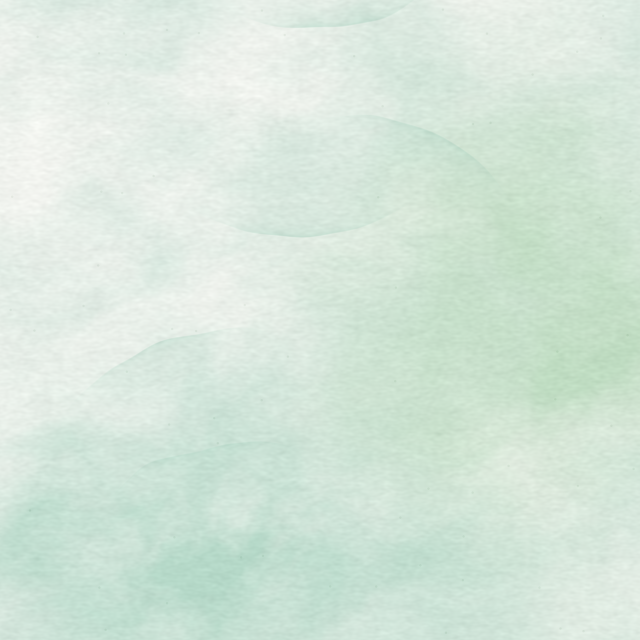
Reproduce this texture procedurally as a WebGL 1 fragment shader.

```glsl
precision highp float;
// Pale green watercolour on textured paper: a thin veil of colour, a green and
// a teal wash broken up by warped gradient noise, a few curved drying edges
// with a crisp rim and a fading body, and fine horizontal paper grain.
uniform vec2 u_resolution;

const vec3 PAPER = vec3(0.950, 0.956, 0.938);
const vec3 VEIL = vec3(0.835, 0.903, 0.866);
const vec3 GREEN = vec3(0.748, 0.862, 0.757);
const vec3 TEAL = vec3(0.712, 0.850, 0.786);
const vec3 RIM = vec3(0.60, 0.77, 0.70);

const vec2 GREEN_CENTRE = vec2(0.82, 0.50);
const vec2 GREEN_SIZE = vec2(0.25, 0.32);
const vec2 TEAL_CENTRE = vec2(0.30, 0.13);
const vec2 TEAL_SIZE = vec2(0.42, 0.22);
const vec2 BARE_CENTRE = vec2(0.14, 0.69);
const vec2 BARE_SIZE = vec2(0.22, 0.18);

const vec2 BLOTCH_SCALE = vec2(2.8, 4.0);
const float VEIL_AMOUNT = 0.46;
const float BLOTCH_CONTRAST = 1.15;
const float EDGE_RADIUS = 0.32;
const float EDGE_SPAN = 0.38;      // half length of an edge, in radians
const float RIM_WIDTH = 0.0035;
const float BODY_WIDTH = 0.06;
const float GRAIN = 0.036;
const float MOTTLE = 0.016;
const float SPECK_GRID = 28.0;

vec2 hash2(vec2 cell) {
  vec2 q = vec2(dot(cell, vec2(127.1, 311.7)), dot(cell, vec2(269.5, 183.3)));
  return fract(sin(q) * 43758.5453);
}

float corner(vec2 cell, vec2 offset) {
  return dot(hash2(cell) * 2.0 - 1.0, offset);
}

// Gradient noise, roughly -0.7 to 0.7.
float noise(vec2 p) {
  vec2 i = floor(p);
  vec2 f = p - i;
  vec2 w = f * f * f * (f * (f * 6.0 - 15.0) + 10.0);
  vec2 x = vec2(1.0, 0.0);
  return mix(mix(corner(i, f), corner(i + x.xy, f - x.xy), w.x),
             mix(corner(i + x.yx, f - x.yx), corner(i + 1.0, f - 1.0), w.x), w.y);
}

float fbm(vec2 p) {
  float sum = 0.0;
  float amp = 1.0;
  for (int i = 0; i < 5; i++) {
    sum += amp * noise(p);
    p = mat2(1.6, 1.2, -1.2, 1.6) * p + 7.3;
    amp *= 0.5;
  }
  return sum;
}

float softSpot(vec2 p, vec2 centre, vec2 size) {
  vec2 q = (p - centre) / size;
  return exp(-dot(q, q));
}

// Drying edge through tip, bulging along outward: x is the body, y the rim.
vec2 dryingEdge(vec2 p, vec2 tip, vec2 outward, float blur) {
  vec2 v = p - tip + outward * EDGE_RADIUS;
  float depth = EDGE_RADIUS - length(v);
  float angle = atan(dot(v, vec2(outward.y, -outward.x)), dot(v, outward));
  float ends = exp(-pow(abs(angle) / EDGE_SPAN, 3.0));
  float inside = smoothstep(-blur, blur, depth) * ends;
  float d = max(depth, 0.0);
  return inside * vec2(exp(-d / BODY_WIDTH), exp(-d / RIM_WIDTH));
}

// Sparse fibre specks, at most one per grid cell.
float specks(vec2 p) {
  vec2 q = p * SPECK_GRID;
  vec2 rnd = hash2(floor(q) + 41.0);
  vec2 d = fract(q) - 0.25 - 0.5 * rnd;
  float present = step(0.92, hash2(floor(q) + 9.0).x);
  return present * (1.0 - smoothstep(0.02, 0.08, length(d)));
}

void main() {
  vec2 p = gl_FragCoord.xy / u_resolution;
  float blur = max(1.0 / u_resolution.y, 0.0012);

  // Warped position gives the washes their ragged outlines.
  vec2 warp = vec2(fbm(p * 3.4 + 3.7), fbm(p * 3.4 + 19.2));
  vec2 q = p + 0.10 * warp;
  vec2 tilted = vec2(q.x + 0.3 * q.y, q.y - 0.3 * q.x) * BLOTCH_SCALE;
  float blotch = fbm(tilted + 5.1);
  float mottle = fbm(tilted * 1.6 + 31.4);

  // Veil and washes.
  float bare = softSpot(q, BARE_CENTRE, BARE_SIZE);
  float veil = VEIL_AMOUNT + BLOTCH_CONTRAST * blotch - 0.35 * bare;
  float green = softSpot(q, GREEN_CENTRE, GREEN_SIZE) * (0.95 + 0.6 * mottle);
  float teal = softSpot(q, TEAL_CENTRE, TEAL_SIZE) * (0.85 + 1.1 * mottle);
  vec3 colour = mix(PAPER, VEIL, smoothstep(-0.1, 1.1, veil));
  colour = mix(colour, GREEN, clamp(green, 0.0, 1.0));
  colour = mix(colour, TEAL, clamp(teal, 0.0, 1.0));

  // Drying edges step down the sheet, facing down and up in turn; the last faces up.
  vec2 wobbly = p + 0.016 * vec2(noise(p * 11.0), noise(p * 11.0 + 8.0));
  for (int i = 0; i < 5; i++) {
    float n = float(i);
    float sway = 0.22 * sin(1.3 * n + 0.4);
    vec2 tip = vec2(0.45 + sway, 0.96 - 0.165 * n);
    float facing = max(mod(n, 2.0), step(3.5, n)) * 2.0 - 1.0;
    vec2 outward = vec2(sin(1.8 * sway), facing * cos(1.8 * sway));
    vec2 edge = dryingEdge(wobbly, tip, outward, blur);
    edge *= clamp(0.9 + 0.8 * mottle, 0.3, 1.3);
    colour = mix(colour, TEAL, 0.36 * edge.x);
    colour = mix(colour, RIM, 0.24 * edge.y);
  }

  // Paper grain and specks.
  float grain = noise(p * vec2(62.0, 150.0)) + 0.6 * noise(p * vec2(24.0, 66.0) + 4.0);
  grain += 0.8 * noise(p * vec2(110.0, 215.0) + 13.0);
  colour += GRAIN * grain + MOTTLE * noise(p * vec2(10.0, 19.0) + 27.0);
  colour -= vec3(0.05, 0.04, 0.05) * specks(p);
  gl_FragColor = vec4(clamp(colour, 0.0, 1.0), 1.0);
}
```
